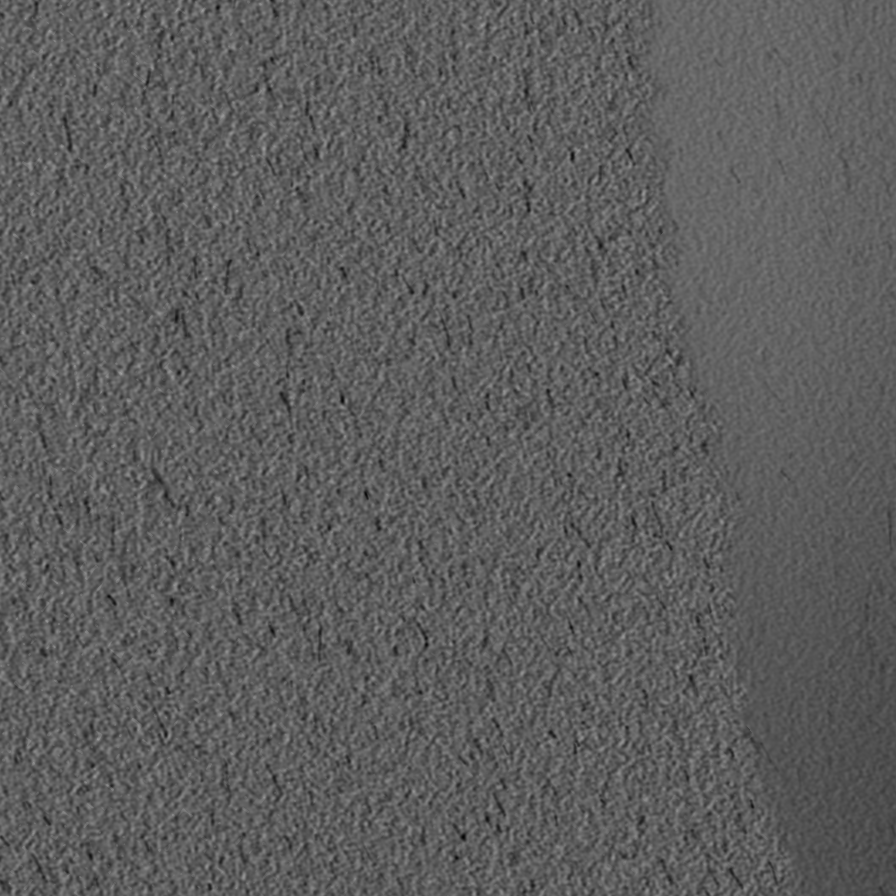
Give the GLSL for this texture, as a Shadertoy shader.

```glsl
const float FINE_SCALE = 230.0;
const float FINE_AMOUNT = 0.135;
const float LUMP_SCALE = 120.0;
const float LUMP_AMOUNT = 0.065;
const float FURROW_AMOUNT = 0.045;
const float CRACK_DEPTH = 0.20;
const float SMOOTH_GRAIN = 0.40;
const float EDGE_SOFTNESS = 0.018;
const float EDGE_SHADE = 0.025;
const float ROUGH_TONE = 0.372;
const float SMOOTH_TOP_TONE = 0.402;
const float SMOOTH_LOW_TONE = 0.322;

float hash(vec2 p) {
    vec3 q = fract(vec3(p.xyx) * 0.1031);
    q += dot(q, q.yzx + 33.33);
    return fract((q.x + q.y) * q.z);
}

float noise(vec2 p) {
    vec2 cell = floor(p);
    vec2 f = fract(p);
    f = f * f * (3.0 - 2.0 * f);
    float low = mix(hash(cell), hash(cell + vec2(1, 0)), f.x);
    float high = mix(hash(cell + vec2(0, 1)), hash(cell + vec2(1, 1)), f.x);
    return mix(low, high, f.y) - 0.5;
}

// Turned lattice keeps the grain free of rows and columns
vec2 turn(vec2 p) {
    return mat2(0.8, 0.6, -0.6, 0.8) * p + 400.0;
}

// Embossed noise: a slope cancels the broad drift
float emboss(vec2 p, vec2 shift) {
    return noise(p) - noise(p + shift);
}

// Cracks lean further over toward the bottom and the right
float leanAt(vec2 p) {
    return mix(0.45, 0.1, p.y) + 0.35 * smoothstep(0.3, 0.9, p.x) * p.y;
}

float segmentDistance(vec2 p, vec2 halfSpan) {
    float t = clamp(dot(p, halfSpan) / dot(halfSpan, halfSpan), -1.0, 1.0);
    return length(p - halfSpan * t);
}

// One short crack scattered in each occupied cell
float cracks(vec2 p, float scale, float density, float seed) {
    vec2 home = floor(p * scale);
    float ink = 0.0;
    for (int j = -1; j <= 1; j++) {
        for (int i = -1; i <= 1; i++) {
            vec2 cell = home + vec2(i, j);
            vec2 key = cell + seed;
            if (hash(key + 7.0) > density) continue;
            vec2 center = (cell + vec2(hash(key + 19.0), hash(key + 43.0))) / scale;
            float lean = leanAt(center) + 0.8 * (hash(key + 61.0) - 0.5);
            float reach = mix(0.12, 0.6, pow(hash(key + 83.0), 2.0)) / scale;
            vec2 halfSpan = normalize(vec2(lean, -1.0)) * reach;
            float width = mix(0.0030, 0.0052, hash(key + 101.0));
            float d = segmentDistance(p - center, halfSpan);
            float strength = mix(0.3, 1.0, hash(key + 127.0));
            ink = max(ink, strength * (1.0 - smoothstep(0.0, width, d)));
        }
    }
    return ink;
}

// Ragged slanted border of the rough area
float roughMask(vec2 p) {
    float border = 0.882 - 0.18 * p.y + 0.012 * cos(12.0 * (p.y - 0.48));
    border += 0.020 * noise(p * 30.0) + 0.020 * noise(p * 75.0 + 9.0);
    return 1.0 - smoothstep(-EDGE_SOFTNESS, EDGE_SOFTNESS, p.x - border);
}

void mainImage(out vec4 fragColor, in vec2 fragCoord) {
    vec2 p = fragCoord / iResolution.xy;
    float rough = roughMask(p);

    // Broad lighting, with a shaded lip along the upper border
    float smoothTone = mix(SMOOTH_LOW_TONE, SMOOTH_TOP_TONE, smoothstep(0.05, 0.8, p.y));
    smoothTone -= 0.022 * smoothstep(0.86, 1.0, p.x);
    float roughTone = ROUGH_TONE + 0.012 * (p.y - 0.5);
    float tone = mix(smoothTone, roughTone, rough);
    tone -= EDGE_SHADE * 4.0 * rough * (1.0 - rough) * smoothstep(0.3, 0.6, p.y);

    // Grain with relief lit from the upper left
    vec2 warped = p + 0.0035 * vec2(noise(p * 70.0), noise(p * 70.0 + 31.0));
    vec2 lumps = warped * vec2(1.15, 0.8) * LUMP_SCALE;
    float relief = emboss(lumps, vec2(-0.6, 0.5));
    float fine = emboss(turn(p * FINE_SCALE), vec2(0.9, 0.7));
    fine += 0.8 * emboss(p * FINE_SCALE * 1.15 + 53.0, vec2(-1.0, 0.6));
    tone += FINE_AMOUNT * fine * mix(SMOOTH_GRAIN, 1.0, rough);
    tone += LUMP_AMOUNT * relief * mix(0.3, 1.0, rough);

    // Steep furrows, strongest at the left
    vec2 along = vec2(warped.x + 0.26 * p.y - 0.09 * p.y * p.y, p.y);
    float furrow = emboss(along * vec2(105.0, 24.0) + 5.0, vec2(-0.8, 0.0));
    tone += FURROW_AMOUNT * furrow * rough * mix(1.0, 0.4, smoothstep(0.1, 0.45, p.x));

    // Broken cracks, sparse and faint on the smooth area
    float ink = max(cracks(warped, 22.0, mix(0.14, 0.24, rough), 11.0),
                    cracks(warped, 56.0, mix(0.10, 0.36, rough), 211.0));
    float broken = clamp(0.7 + 1.2 * noise(p * 110.0 + 23.0), 0.0, 1.0);
    tone -= CRACK_DEPTH * ink * broken * mix(0.5, 1.0, rough);

    // Rare bright flecks
    float fleck = smoothstep(0.34, 0.46, noise(turn(p * 170.0) + 71.0));
    tone += 0.08 * fleck * rough * mix(1.0, 0.5, smoothstep(0.1, 0.5, p.x));

    fragColor = vec4(vec3(clamp(tone, 0.0, 1.0)), 1.0);
}
```
